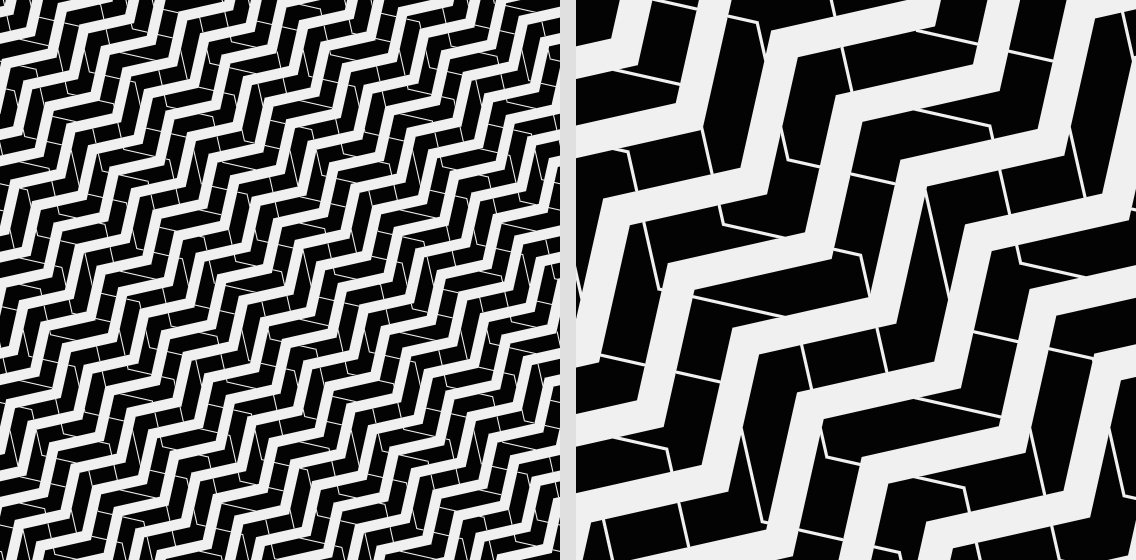
Left, the full canvas; right, a detail of the centre.
A three.js fragment shader for this pattern:

```glsl
// Bold pale zigzag bands climb diagonally over black; a hairline zigzag of the
// same shape, mirrored, descends beneath them. Both are distances to a triangle
// wave on the two diagonals, with whole repeats so that the square tiles.
varying vec2 vUv;

const vec3 INK = vec3(0.01);
const vec3 PALE = vec3(0.94);

const float STEPS = 5.0;          // zigzag periods along a diagonal, per canvas
const float ROWS = 13.0;          // parallel zigzags across a diagonal, per canvas
const float TILT = 0.225;         // slope of the shallow strokes
const float BAND_WIDTH = 0.019;
const float HAIR_WIDTH = 0.0019;
const vec2 BAND_PHASE = vec2(0.51, 0.38);   // in repeats: along, across
const vec2 HAIR_PHASE = vec2(0.06, 0.227);

// Slope of the triangle wave relative to its diagonal
const float WAVE_SLOPE = (1.0 - TILT) / (1.0 + TILT);

// Canvas distance to the nearest zigzag; p holds (along, across) diagonals
float zigzagDistance(vec2 p, vec2 phase) {
  vec2 cell = p * vec2(STEPS, ROWS) + phase;
  float wave = 1.0 - abs(2.0 * fract(cell.x) - 1.0);
  float height = 0.5 * ROWS / STEPS * WAVE_SLOPE;
  float offset = abs(fract(cell.y - height * wave + 0.5) - 0.5) / ROWS;
  return offset * inversesqrt(2.0 * (1.0 + WAVE_SLOPE * WAVE_SLOPE));
}

// Antialiased coverage of a stroke
float stroke(float dist, float width, float pixel) {
  return clamp((0.5 * width - dist) / pixel + 0.5, 0.0, 1.0);
}

void main() {
  float pixel = max(fwidth(vUv.x), 1e-5);
  float rising = vUv.x + vUv.y;
  float falling = vUv.x - vUv.y;

  // Hairlines run down to the right, bands run up to the right
  float hair = stroke(zigzagDistance(vec2(falling, -rising), HAIR_PHASE), HAIR_WIDTH, pixel);
  float band = stroke(zigzagDistance(vec2(rising, falling), BAND_PHASE), BAND_WIDTH, pixel);

  gl_FragColor = vec4(mix(INK, PALE, max(hair, band)), 1.0);
}
```
